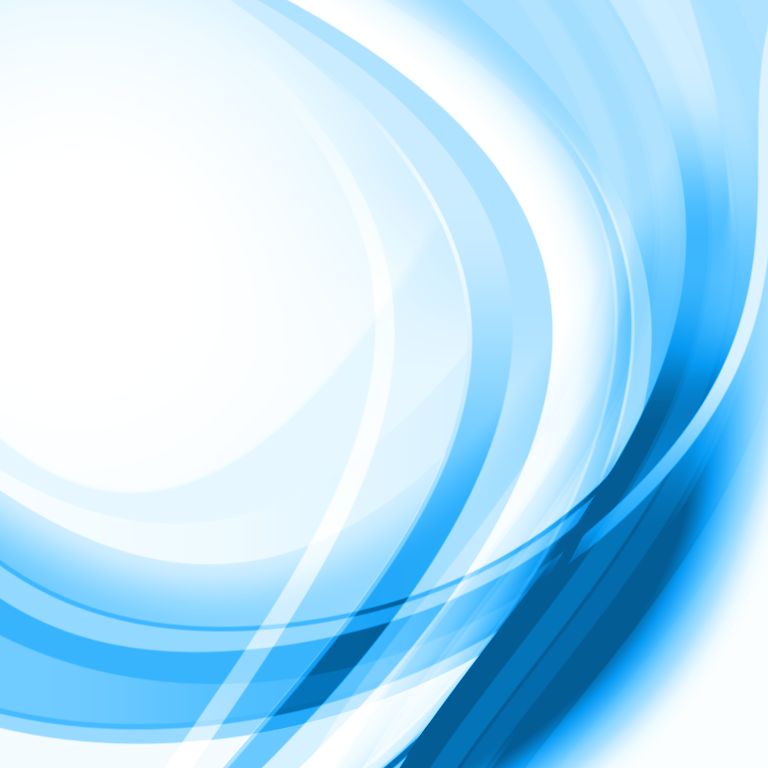
A Shadertoy shader for this background:

```glsl
// Sweeping translucent blue ribbons: a fan of tall arcs crosses a bowl of wide arcs.
// Every arc is a quartic through five evenly spaced values; the layers build one
// scalar tone (0 white .. 6 navy), which a colour ramp turns into the final shade.

// Signed distance to an arc: p.y runs along it, p.x across; a..e sit at 0, 1/4 .. 1.
float arcValue(float s, float a, float b, float c, float d, float e) {
    float n = 4.0 * s;
    float d2 = c - 2.0 * b + a;
    float d3 = d - 3.0 * c + 3.0 * b - a;
    float d4 = e - 4.0 * d + 6.0 * c - 4.0 * b + a;
    return a + n * (b - a + (n - 1.0) / 2.0 * (d2 + (n - 2.0) / 3.0 * (d3 + (n - 3.0) / 4.0 * d4)));
}

float arc(vec2 p, float a, float b, float c, float d, float e) {
    float here = arcValue(p.y, a, b, c, d, e);
    float slope = (arcValue(p.y + 0.01, a, b, c, d, e) - here) / 0.01;
    return (p.x - here) / sqrt(1.0 + slope * slope);
}

float cover(float d, float soft) { return smoothstep(-soft, soft, d); }

float band(float d, float width, float soft) { return cover(d, soft) * cover(width - d, soft); }

float hash(float n) {
    n = fract(n * 0.1031);
    n *= n + 33.33;
    return fract(n * (n + n));
}

vec3 toneColor(float tone) {
    vec3 shades[6] = vec3[6](vec3(0.93, 0.98, 1.0), vec3(0.78, 0.92, 1.0), vec3(0.55, 0.84, 1.0),
                             vec3(0.27, 0.73, 1.0), vec3(0.02, 0.60, 0.95), vec3(0.01, 0.36, 0.58));
    vec3 color = vec3(1.0);
    for (int i = 0; i < 6; i++) color = mix(color, shades[i], clamp(tone - float(i), 0.0, 1.0));
    return color;
}

void mainImage(out vec4 fragColor, in vec2 fragCoord) {
    vec2 p = fragCoord / iResolution.xy;
    p.y = 1.0 - p.y; // measured downwards from the top
    vec2 q = p.yx;   // bowl arcs run along x
    float x = p.x, t = p.y;
    float aa = 0.0007 + 0.8 / min(iResolution.x, iResolution.y);

    // Tall arcs, from the inner left to the outer right
    float paleIn = arc(p, 0.23, 0.449, 0.482, 0.38, 0.215);
    float paleOut = arc(p, 0.25, 0.47, 0.508, 0.412, 0.25);
    float thread = arc(p, 0.30, 0.553, 0.604, 0.492, 0.289);
    float inner = arc(p, 0.335, 0.618, 0.661, 0.551, 0.341);
    float rim = arc(p, 0.375, 0.668, 0.714, 0.605, 0.39);
    float veil = arc(p, 0.50, 0.764, 0.792, 0.69, 0.471);
    float crease = arc(p, 0.52, 0.781, 0.816, 0.716, 0.495);
    float fold = arc(p, 0.60, 0.805, 0.844, 0.736, 0.50);
    float deep = arc(p, 0.794, 0.89, 0.853, 0.703, 0.52);
    float outer = arc(p, 0.898, 0.949, 0.911, 0.768, 0.56);
    float sweep = arc(p, 1.01, 0.987, 0.93, 0.69, 0.25);
    float border = arc(p, 1.06, 1.05, 1.02, 0.957, 0.77);

    // Bowl arcs, from the top down
    float bowl1 = arc(q, 0.57, 0.627, 0.40, -0.10, -0.90);
    float bowl2 = arc(q, 0.612, 0.681, 0.569, 0.25, -0.30);
    float bowl3 = arc(q, 0.638, 0.734, 0.657, 0.38, -0.10);
    float bowl4 = arc(q, 0.729, 0.815, 0.787, 0.658, 0.30);
    float bowl5 = arc(q, 0.779, 0.849, 0.812, 0.684, 0.34);
    float bowl6 = arc(q, 0.827, 0.89, 0.857, 0.723, 0.42);
    float bowl7 = arc(q, 0.922, 0.94, 0.885, 0.742, 0.45);
    float bowl8 = arc(q, 0.948, 0.966, 0.911, 0.768, 0.48);

    // White core with the upper lips of the bowl
    float tone = 1.9 * smoothstep(0.12, 0.55, length(p - vec2(0.1, 0.35)));
    tone *= 1.0 - 0.6 * smoothstep(0.2, 0.5, t) * cover(-bowl1, 0.01);
    float low = smoothstep(0.3, 0.5, t);
    tone = mix(tone, 1.2, low * cover(bowl1, 0.003));
    tone = mix(tone, 0.45 + 1.8 * x, low * cover(bowl2, aa));

    // Tall ribbons up to the fold
    float fan = cover(thread, aa);
    tone = mix(tone, 1.9 + 1.6 * smoothstep(0.25, 0.65, t), fan);
    tone = mix(tone, mix(2.4, 1.6, smoothstep(0.4, 0.7, t)), cover(inner, aa));
    tone = mix(tone, 2.6 * smoothstep(0.01, 0.11, rim), cover(rim, aa));
    tone += 0.25 * cover(veil, aa);
    tone -= 0.7 * cover(crease, aa) * cover(-fold, aa) * smoothstep(0.1, 0.35, t);
    tone = mix(tone, 2.5 + 0.7 * smoothstep(0.25, 0.45, t), cover(fold, aa));

    // Lower bowl ribbons, darkened where the tall ones cross
    float bowl = 1.6 + 1.8 * (1.0 - 0.6 * x) * smoothstep(-0.02, 0.08, bowl3);
    bowl = mix(bowl, 2.9, cover(bowl4, aa));
    bowl = mix(bowl, 4.2, cover(bowl5, aa));
    bowl = mix(bowl, 3.4 + 0.5 * smoothstep(0.05, 0.4, x), cover(bowl6, aa));
    bowl = mix(bowl, 2.8, cover(bowl7, aa));
    bowl = mix(bowl, 0.7, cover(bowl8, aa));
    bowl += 1.2 * smoothstep(0.45, 0.75, x) * cover(bowl4, aa);
    bowl += 1.2 * band(bowl4, 0.006, aa) + 1.2 * band(bowl7, 0.007, aa);
    tone = mix(tone, max(fan * tone, bowl + fan * (tone - 1.8)), cover(bowl3, aa));

    // Deep ribbons on the right
    float shade = 1.9 + 2.1 * smoothstep(0.08, 0.32, t) + 1.7 * smoothstep(0.35, 0.55, t);
    tone = mix(tone, shade, cover(deep, aa));
    float outerMask = cover(outer, 0.002 + 0.05 * smoothstep(0.25, 0.45, t));
    tone = mix(tone, 2.4 + 1.4 * smoothstep(0.12, 0.4, t), outerMask * (1.0 - smoothstep(0.38, 0.5, t)));
    float depth = mix(0.3, 1.0, smoothstep(0.35, 0.7, t)) * smoothstep(-0.01, 0.11, -border);
    tone = mix(tone, 2.2 + 3.8 * depth, cover(sweep, aa) * cover(deep, aa));
    for (int i = -3; i < 5; i++) {
        float k = float(i);
        float strength = mix(0.3, 1.1, smoothstep(0.45, 0.7, t));
        tone += strength * (hash(k + 9.0) - 0.5) * band(deep - 0.034 * k, 0.02 + 0.02 * hash(k + 31.0), aa);
    }

    // Bright threads, dark crease and the outer sweep
    tone -= (0.3 + 1.1 * t) * cover(paleIn, aa) * cover(-paleOut, aa) * smoothstep(0.0, 0.3, t);
    tone -= 1.1 * band(thread, 0.006, aa) * smoothstep(0.05, 0.3, t);
    tone -= 0.7 * (band(veil, 0.004, aa) + band(crease, 0.004, aa)) * smoothstep(0.1, 0.35, t);
    tone = mix(tone, 3.2, cover(fold, aa) * cover(-deep, aa) * smoothstep(0.65, 0.8, t));
    tone += 2.5 * band(crease, 0.011, aa) * smoothstep(0.55, 0.72, t);
    float sweepTone = mix(1.2, 3.8, smoothstep(0.45, 0.65, t));
    tone = mix(tone, sweepTone, 0.85 * band(sweep, 0.018, aa) * (1.0 - smoothstep(0.6, 0.82, t)));
    tone = mix(tone, 0.2, cover(border - 0.01, 0.03));

    fragColor = vec4(toneColor(max(tone, 0.0)), 1.0);
}
```
